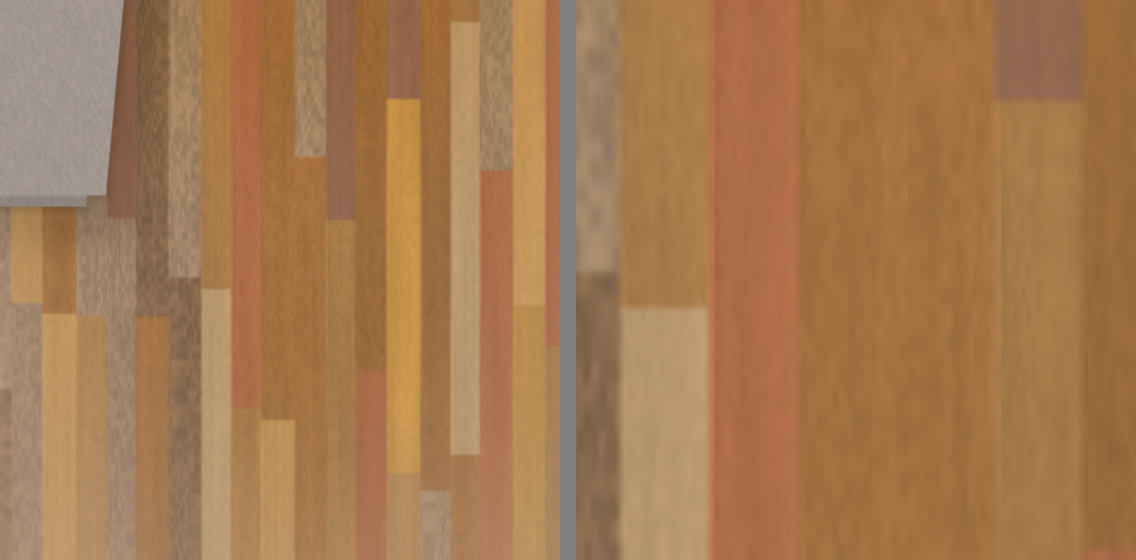
Left, the full canvas; right, a detail of the centre.
Give the GLSL for this texture, as a Shadertoy shader.

```glsl
// Strip parquet floor of mixed woods with the corner of a grey felt slab at the upper left.

float hash(vec2 p) {
    return fract(sin(dot(p, vec2(127.1, 311.7))) * 43758.5453);
}

float noise(vec2 p) {
    vec2 i = floor(p), f = fract(p);
    f = f * f * (3.0 - 2.0 * f);
    return mix(mix(hash(i), hash(i + vec2(1, 0)), f.x),
               mix(hash(i + vec2(0, 1)), hash(i + vec2(1, 1)), f.x), f.y);
}

// Wood of one plank: rgb is the colour, a is the strength of its dark pores
vec4 plankWood(float column, float row) {
    vec4 woods[10] = vec4[10](
        vec4(0.63, 0.44, 0.26, 0.2),   // oak brown
        vec4(0.75, 0.57, 0.34, 0.1),   // honey
        vec4(0.67, 0.42, 0.28, 0.1),   // red
        vec4(0.68, 0.51, 0.32, 0.2),   // tan
        vec4(0.53, 0.41, 0.30, 1.0),   // walnut
        vec4(0.73, 0.60, 0.44, 0.1),   // beige
        vec4(0.62, 0.43, 0.24, 0.3),   // umber
        vec4(0.74, 0.55, 0.28, 0.1),   // amber
        vec4(0.62, 0.51, 0.40, 0.8),   // grey brown
        vec4(0.64, 0.47, 0.28, 0.2));  // olive oak
    float pick = 3.0 * column + 4.0 * row + floor(3.0 * hash(vec2(column, row)));
    vec4 wood = woods[int(mod(pick, 10.0))];
    // The red wood sometimes turns mauve
    if (wood.r - wood.g > 0.23 && hash(vec2(row, column)) > 0.7) wood.rgb = vec3(0.56, 0.40, 0.31);
    wood.rgb *= 0.97 + 0.07 * hash(vec2(row, column) + 7.3);
    return wood;
}

// Planks laid end to end along one strip, with a soft joint
vec4 stripWood(float column, float y) {
    float plankLength = 0.62 + 0.35 * hash(vec2(column, 2.7));
    float along = y / plankLength + hash(vec2(column, 9.1)) + 1.0;
    float row = floor(along);
    float toEnd = (1.0 - fract(along)) * plankLength;
    return mix(plankWood(column, row + 1.0), plankWood(column, row),
               smoothstep(0.0, 0.008, toEnd));
}

vec3 parquet(vec2 uv) {
    // Slightly uneven strip edges, about eighteen strips across
    float x = (uv.x - 0.026) * 17.9 + 0.05 * sin(uv.x * 31.0);
    float column = floor(x) + 1.0;
    vec4 wood = mix(stripWood(column + 1.0, uv.y), stripWood(column, uv.y),
                    smoothstep(0.0, 0.15, 1.0 - fract(x)));

    // Long fibres, slow tone drift and short pores
    float shift = 13.0 * hash(vec2(column, 4.4));
    float fibre = noise(vec2(uv.x * 130.0, uv.y * 5.0 + shift));
    float drift = noise(vec2(uv.x * 36.0, uv.y * 4.0 + shift));
    float pores = noise(vec2(uv.x * 190.0 + 6.0 * drift, uv.y * 75.0 + shift));
    float fine = noise(uv * vec2(330.0, 130.0));
    vec3 color = wood.rgb * (1.0 + 0.05 * (fibre - 0.5) + 0.07 * (drift - 0.5));
    color *= 1.0 + (0.02 + 0.17 * wood.a) * (pores - 0.5) + 0.03 * (fine - 0.5);
    return color;
}

// Signed distance to the slab: slanted right side and a notched front corner
float slabDistance(vec2 uv) {
    float side = uv.x - 0.189 - 0.092 * (uv.y - 0.651);
    float notch = min(uv.x - 0.155, 0.651 - uv.y);
    return max(max(side, 0.631 - uv.y), notch);
}

void mainImage(out vec4 fragColor, in vec2 fragCoord) {
    vec2 uv = fragCoord / iResolution.xy;
    vec3 color = parquet(uv);

    // Richer tone at the top, pale sheen towards the lower corners
    color *= mix(vec3(1.0), vec3(0.99, 0.95, 0.87), smoothstep(0.5, 1.0, uv.y));
    float sheen = smoothstep(0.3, 0.95, length((uv - vec2(0.53, 0.75)) * vec2(1.1, 0.9)));
    color = mix(color, vec3(0.74, 0.65, 0.57), 0.38 * sheen);

    // Wide soft shadow and narrow contact shadow around the slab
    float d = slabDistance(uv);
    color *= 1.0 - 0.10 * (1.0 - smoothstep(0.03, 0.11, d));
    color *= 1.0 - 0.12 * (1.0 - smoothstep(0.0, 0.02, d));

    // Felt top with a darker front lip
    float felt = noise(uv * vec2(240.0, 110.0) + uv.yx * 60.0) + noise(uv * 300.0) - 1.0;
    vec3 slab = vec3(0.635, 0.59, 0.56) * (1.0 + 0.05 * felt);
    slab *= mix(0.88, 1.0, smoothstep(0.645, 0.655, uv.y));
    color = mix(slab, color, smoothstep(-0.002, 0.002, d));

    fragColor = vec4(color, 1.0);
}
```
